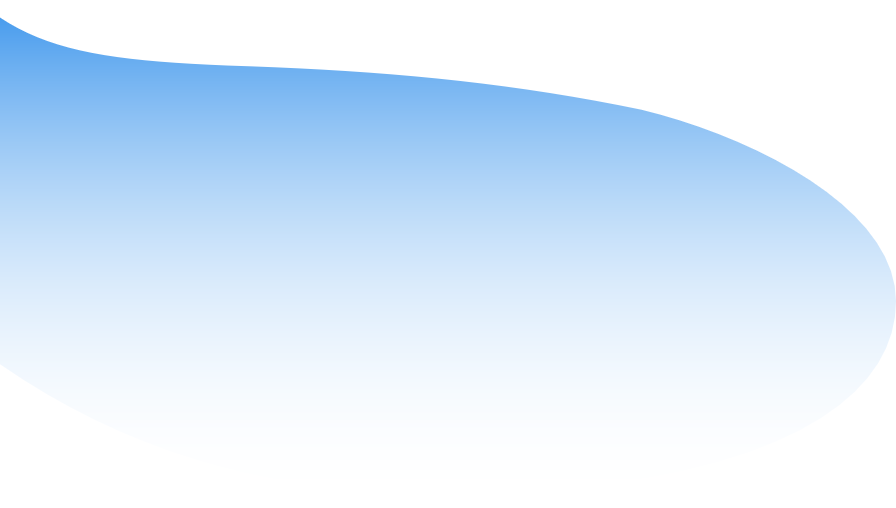
A WebGL 2 fragment shader for this background:

```glsl
#version 300 es
precision highp float;

uniform vec2 u_resolution;
out vec4 fragColor;

const vec3 PAPER = vec3(1.0);
const vec3 DEEP_BLUE = vec3(0.235, 0.585, 0.925);
const float FADE_BASE = 0.007;   // height where the blue has faded out
const float FADE_POWER = 2.0;
const float ASPECT = 512.0 / 290.0;
const int CURVES = 5;
const int STEPS = 18;            // straight pieces per curve

// Chained cubic control points, in canvas heights, clockwise from top left
const vec2 OUTLINE[16] = vec2[16](
    vec2(0.0, 0.9655),
    vec2(0.103, 0.897), vec2(0.230, 0.880), vec2(0.448, 0.871),
    vec2(0.736, 0.862), vec2(0.989, 0.841), vec2(1.264, 0.784),
    vec2(1.483, 0.731), vec2(1.7655, 0.591), vec2(1.7655, 0.407),
    vec2(1.7655, 0.218), vec2(1.540, 0.046), vec2(0.920, 0.023),
    vec2(0.575, 0.023), vec2(0.276, 0.092), vec2(0.0, 0.283)
);

vec2 cubicPoint(int curve, float t) {
    int i = 3 * curve;
    float s = 1.0 - t;
    return s * s * s * OUTLINE[i] + 3.0 * s * s * t * OUTLINE[i + 1]
         + 3.0 * s * t * t * OUTLINE[i + 2] + t * t * t * OUTLINE[i + 3];
}

float segmentDistance(vec2 p, vec2 a, vec2 b) {
    vec2 ab = b - a;
    float h = clamp(dot(p - a, ab) / dot(ab, ab), 0.0, 1.0);
    return length(p - a - ab * h);
}

// Negative inside; the left side stays open, as it lies on the canvas border
float blobDistance(vec2 p) {
    float nearest = 10.0;
    float side = 1.0;
    vec2 a = OUTLINE[0];
    for (int curve = 0; curve < CURVES; curve++) {
        for (int k = 1; k <= STEPS; k++) {
            vec2 b = cubicPoint(curve, float(k) / float(STEPS));
            nearest = min(nearest, segmentDistance(p, a, b));
            // Each crossing of a ray to the right flips the side
            if ((a.y > p.y) != (b.y > p.y)) {
                float crossing = a.x + (p.y - a.y) * (b.x - a.x) / (b.y - a.y);
                if (crossing > p.x) side = -side;
            }
            a = b;
        }
    }
    return side * nearest;
}

void main() {
    vec2 p = gl_FragCoord.xy / u_resolution * vec2(ASPECT, 1.0);
    float pixel = 1.0 / u_resolution.y;

    // Vertical fade from blue to paper
    float height = clamp((p.y - FADE_BASE) / (1.0 - FADE_BASE), 0.0, 1.0);
    vec3 fill = mix(PAPER, DEEP_BLUE, pow(height, FADE_POWER));

    // Smooth outline
    float coverage = clamp(0.5 - blobDistance(p) / pixel, 0.0, 1.0);
    fragColor = vec4(mix(PAPER, fill, coverage), 1.0);
}
```
